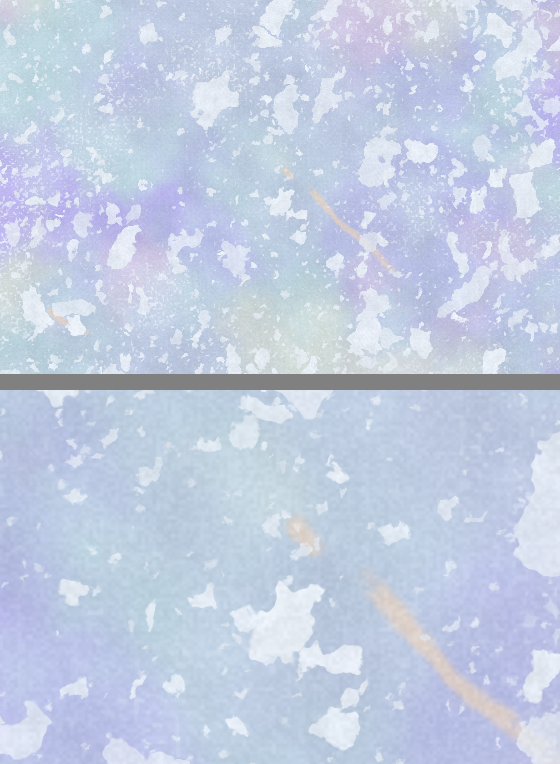
Top, the full canvas; bottom, a detail of the centre.
A WebGL 1 fragment shader for this texture:

```glsl
precision highp float;
// Pale iridescent stone with scattered white flakes, dust and a tan vein.

uniform vec2 u_resolution;

const vec3 BLUE = vec3(0.735, 0.785, 0.878);
const vec3 TEAL = vec3(0.735, 0.835, 0.875);
const vec3 PERIWINKLE = vec3(0.71, 0.73, 0.90);
const vec3 VIOLET = vec3(0.715, 0.67, 0.94);
const vec3 CREAM = vec3(0.83, 0.855, 0.83);
const vec3 PINK = vec3(0.83, 0.765, 0.88);
const vec3 TAN = vec3(0.89, 0.82, 0.76);
const vec3 FLAKE = vec3(0.905, 0.93, 0.96);

float hash(vec2 p) {
  return fract(sin(dot(p, vec2(127.1, 311.7))) * 43758.5453);
}

float noise(vec2 p) {
  vec2 cell = floor(p);
  vec2 f = fract(p);
  f = f * f * (3.0 - 2.0 * f);
  float low = mix(hash(cell), hash(cell + vec2(1.0, 0.0)), f.x);
  float high = mix(hash(cell + vec2(0.0, 1.0)), hash(cell + 1.0), f.x);
  return mix(low, high, f.y);
}

float fbm(vec2 p) {
  float sum = 0.0;
  float gain = 0.5;
  for (int i = 0; i < 5; i++) {
    sum += gain * noise(p);
    p = mat2(1.6, 1.2, -1.2, 1.6) * p + 7.3;
    gain *= 0.5;
  }
  return sum;
}

vec2 rotate(vec2 v, float angle) {
  float c = cos(angle);
  float s = sin(angle);
  return vec2(c * v.x + s * v.y, c * v.y - s * v.x);
}

// Opacity of one layer of ragged flakes, one candidate per grid cell.
float flakes(vec2 p, float scale, float share, float seed) {
  vec2 q = p * scale + seed;
  vec2 warp = vec2(fbm(q * 1.7), fbm(q * 1.7 + 31.0)) - 0.5;
  q += warp * 1.1;
  float ragged = (noise(q * 8.0) - 0.5) * 0.1;
  float edge = 0.002 * scale;
  float cover = 0.0;
  for (int j = -1; j <= 1; j++) {
    for (int i = -1; i <= 1; i++) {
      vec2 id = floor(q) + vec2(float(i), float(j));
      vec2 center = id + 0.2 + 0.6 * vec2(hash(id + 3.1), hash(id + 8.7));
      float cluster = noise((center - seed) / scale * 4.5 + 2.0);
      float present = step(hash(id + 5.3), share * (0.3 + 1.4 * cluster));
      float angle = 1.0 + 1.8 * (hash(id + 1.9) - 0.5);
      float stretch = mix(1.1, 2.1, hash(id + 6.4));
      vec2 d = rotate(q - center, angle) * vec2(1.0, stretch);
      float radius = mix(0.2, 0.48, hash(id + 4.6));
      float shape = 1.0 - smoothstep(-edge, edge, length(d) - radius + ragged);
      cover = max(cover, present * shape * mix(0.65, 1.0, hash(id + 9.2)));
    }
  }
  return cover;
}

// Weight of a broad soft colour cloud.
float cloud(vec2 p, float scale, float seed, float from, float to) {
  return smoothstep(from, to, fbm(p * scale + seed));
}

vec3 background(vec2 p) {
  vec3 color = mix(BLUE, TEAL, cloud(p, 2.2, 11.0, 0.36, 0.62));
  color = mix(color, PERIWINKLE, 0.9 * cloud(p, 2.6, 23.0, 0.48, 0.66));
  color = mix(color, CREAM, 0.8 * cloud(p, 2.8, 41.0, 0.48, 0.70));
  color = mix(color, PINK, 0.7 * cloud(p, 3.2, 57.0, 0.54, 0.74));
  return mix(color, VIOLET, 0.9 * cloud(p, 2.5, 73.0, 0.55, 0.72));
}

// Broken streak along the segment from a to b.
float vein(vec2 p, vec2 a, vec2 b, float width) {
  p += 0.035 * (vec2(fbm(p * 12.0), fbm(p * 12.0 + 19.0)) - 0.5);
  vec2 along = b - a;
  float t = clamp(dot(p - a, along) / dot(along, along), 0.0, 1.0);
  float streak = 1.0 - smoothstep(0.2 * width, width, length(p - a - along * t));
  return streak * smoothstep(0.3, 0.55, fbm(p * 16.0 + 5.0));
}

void main() {
  vec2 p = gl_FragCoord.xy / u_resolution.y;
  vec3 color = background(p);

  // Mottled stone and tan veins
  color += 0.10 * (fbm(p * 14.0 + 3.0) - 0.48);
  float veins = vein(p, vec2(0.77, 0.55), vec2(1.05, 0.27), 0.014);
  veins = max(veins, vein(p, vec2(0.14, 0.17), vec2(0.23, 0.11), 0.014));
  color = mix(color, TAN, 0.8 * veins);

  // Powdery haze and fine dust
  float haze = cloud(p, 5.0, 91.0, 0.42, 0.72);
  float dust = smoothstep(0.62, 0.88, noise(p * 190.0));
  color = mix(color, FLAKE, haze * (0.15 + 0.5 * dust) + 0.1 * dust);

  // Flakes from broad patches down to specks
  float cover = flakes(p, 7.5, 0.36, 12.0);
  cover = max(cover, flakes(p, 16.0, 0.33, 37.0));
  cover = max(cover, flakes(p, 36.0, 0.23, 64.0));
  cover = max(cover, 0.8 * flakes(p, 95.0, 0.13, 88.0));
  vec3 chalk = FLAKE + 0.10 * (fbm(p * 45.0) - 0.48);
  color = mix(color, chalk, cover);

  // Fine grain
  color += 0.045 * (noise(p * 300.0) - 0.5);
  gl_FragColor = vec4(clamp(color, 0.0, 1.0), 1.0);
}
```
